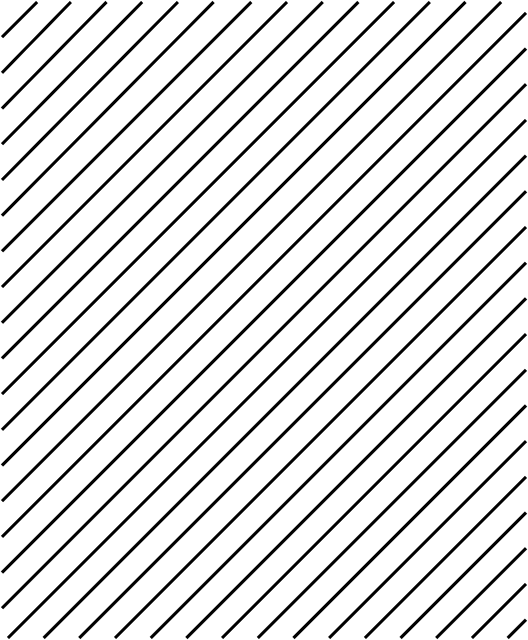
Reproduce this pattern procedurally as a Shadertoy shader.

```glsl
// Thin black diagonal strokes, evenly spaced on white, with square ends inset from the border.

const float SPACING = 0.05577;  // step between strokes, measured along an edge
const float FIRST = 0.0612;     // edge offset of the top-left stroke
const float INSET = 0.0031;     // gap between stroke ends and the border

float coverage(float dist, float pixel) {
    return clamp(0.5 - dist / pixel, 0.0, 1.0);
}

void mainImage(out vec4 fragColor, in vec2 fragCoord) {
    // Height is one unit; y runs down from the top edge.
    float pixel = 1.0 / iResolution.y;
    float width = iResolution.x * pixel;
    vec2 p = vec2(fragCoord.x, iResolution.y - fragCoord.y) * pixel;

    // Diagonal axes: across the strokes and along them.
    float across = p.x + p.y;
    float along = p.x - p.y;

    // Nearest stroke; a few near the top-left corner lean slightly.
    float index = clamp(round((across - FIRST) / SPACING), 0.0, 31.0);
    float center = FIRST + SPACING * index;
    float leaning = step(0.5, index) * step(index, 5.5);
    center -= 0.0033 * leaning * clamp(p.x / center, 0.0, 1.0);

    // Stroke ends lie on the inset rectangle.
    float start = max(2.0 * INSET - center, center - 2.0 * (1.0 - INSET));
    float end = min(center - 2.0 * INSET, 2.0 * (width - INSET) - center);

    // Distances to the stroke sides and to its square ends.
    float side = abs(across - center) * 0.7071 - 0.00242;
    float cap = max(start - along, along - end) * 0.7071;
    float ink = coverage(side, pixel) * coverage(cap, pixel);

    fragColor = vec4(vec3(mix(1.0, 0.005, ink)), 1.0);
}
```
